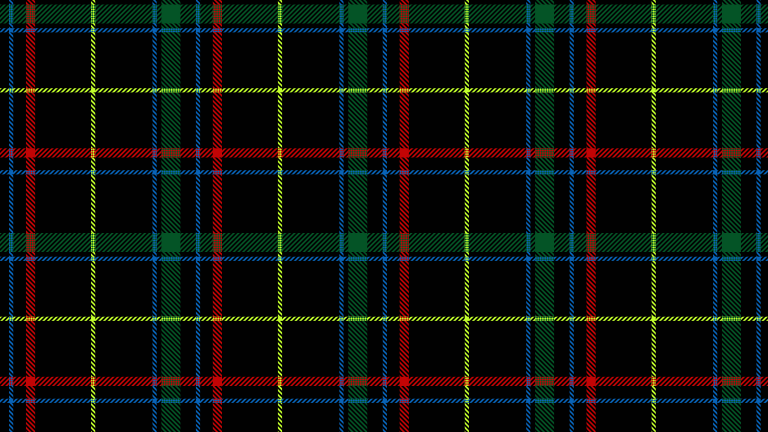
This pattern is drawn by a Shadertoy shader. Its source:

```glsl
// Dark woven tartan: hatched green, blue, red and yellow bands on black.

const float UNITS = 432.0;   // sett units per canvas height
const float PITCH = 4.67;    // spacing of the twill hatch
const vec2 PERIOD = vec2(186.85, 228.5);
const vec2 ORIGIN = vec2(170.9, 189.5);   // centre of one green crossing
const vec2 GAP = vec2(27.1, 70.2);        // green to the next blue band

const vec3 BLACK  = vec3(0.004);
const vec3 GREEN  = vec3(0.015, 0.33, 0.15);
const vec3 BLUE   = vec3(0.03, 0.39, 0.72);
const vec3 RED    = vec3(0.76, 0.015, 0.02);
const vec3 YELLOW = vec3(0.76, 1.0, 0.17);

// Antialiased coverage of a repeating band
float band(float pos, float centre, float width, float period, float px) {
    float d = abs(mod(pos - centre + 0.5 * period, period) - 0.5 * period);
    return clamp((0.5 * width - d) / px + 0.5, 0.0, 1.0);
}

// Paints one band over a thread: rgb is colour, a is coverage
vec4 paint(vec4 thread, vec3 colour, float cover) {
    return vec4(mix(thread.rgb, colour, step(0.001, cover)), max(thread.a, cover));
}

// The band sequence along one axis
vec4 sett(float pos, float gap, float period, float px) {
    vec4 thread = vec4(BLACK, 0.0);
    thread = paint(thread, GREEN, band(pos, 0.0, 19.0, period, px));
    thread = paint(thread, BLUE, band(pos, gap, 4.2, period, px));
    thread = paint(thread, RED, band(pos, gap + 19.4, 9.2, period, px));
    thread = paint(thread, YELLOW, band(pos, gap + 82.0, 4.2, period, px));
    return paint(thread, BLUE, band(pos, -16.3, 4.2, period, px));
}

// Diagonal lines with equal stroke and gap
float hatch(float diagonal, float pitch, float px) {
    float d = 0.25 - abs(fract(diagonal / pitch) - 0.5);
    return clamp(d * pitch * 0.7071 / px + 0.5, 0.0, 1.0);
}

// Single bands hatch against black; crossings alternate both threads
vec3 weave(vec4 warp, vec4 weft, float warpUp, float weftUp) {
    vec3 warpOnly = mix(BLACK, warp.rgb, warpUp);
    vec3 weftOnly = mix(BLACK, weft.rgb, weftUp);
    float sameSide = mix(1.0 - weftUp, weftUp, warpUp);
    vec3 crossing = mix(weft.rgb, warp.rgb, sameSide);
    return mix(mix(BLACK, warpOnly, warp.a),
               mix(weftOnly, crossing, warp.a), weft.a);
}

void mainImage(out vec4 fragColor, in vec2 fragCoord) {
    float px = UNITS / iResolution.y;
    vec2 p = fragCoord * px;
    vec2 q = p - ORIGIN;

    vec4 warp = sett(q.x, GAP.x, PERIOD.x, px);
    vec4 weft = sett(q.y, GAP.y, PERIOD.y, px);
    float warpUp = hatch(p.x + p.y, PITCH, px);
    float weftUp = hatch(p.x - p.y, PITCH, px);

    fragColor = vec4(weave(warp, weft, warpUp, weftUp), 1.0);
}
```
